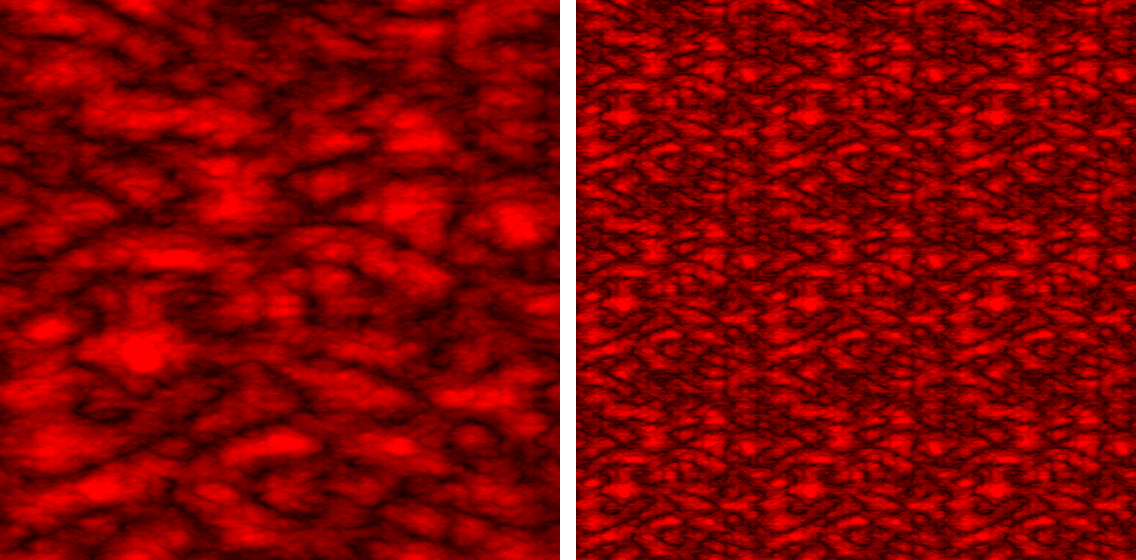
Left, the tile; right, the same tile 3 across and 3 down.
Reproduce this texture procedurally as a Shadertoy shader.

```glsl
// Seamless red turbulence: horizontally stretched glowing blobs split by dark creases.

const vec2 BASE_CELLS = vec2(6.0, 12.0);   // whole cells per tile, wider than tall
const int OCTAVES = 6;
const float GAIN = 0.55;
const float CONTRAST = 1.22;
const float BRIGHTNESS = 0.05;
const vec3 GLOW_RED = vec3(1.0, 0.0, 0.0);
const float TAU = 6.2831853;

// Integer hash of a lattice point and a seed, from 0 to 1
float hash(ivec2 cell, int seed) {
    uint h = uint(cell.x) * 374761393u + uint(cell.y) * 668265263u + uint(seed) * 982451653u;
    h = (h ^ (h >> 15)) * 2246822519u;
    h = (h ^ (h >> 13)) * 3266489917u;
    h ^= h >> 16;
    return float(h & 65535u) / 65536.0;
}

// Slope contribution of one lattice corner, wrapped at the period
float cornerSlope(vec2 cell, vec2 offset, vec2 period, int seed) {
    float angle = TAU * hash(ivec2(mod(cell, period)), seed);
    return dot(vec2(cos(angle), sin(angle)), offset);
}

// Periodic gradient noise, centred on zero
float gradientNoise(vec2 p, vec2 period, int seed) {
    vec2 cell = floor(p);
    vec2 f = p - cell;
    vec2 blend = f * f * (3.0 - 2.0 * f);
    vec2 right = vec2(1.0, 0.0);
    vec2 up = vec2(0.0, 1.0);
    float bottom = mix(cornerSlope(cell, f, period, seed),
                       cornerSlope(cell + right, f - right, period, seed), blend.x);
    float top = mix(cornerSlope(cell + up, f - up, period, seed),
                    cornerSlope(cell + 1.0, f - 1.0, period, seed), blend.x);
    return mix(bottom, top, blend.y);
}

// Folded noise octaves; the folds at zero form the dark creases
float turbulence(vec2 uv, vec2 cells, float gain) {
    float sum = 0.0;
    float amplitude = 1.0;
    for (int i = 0; i < OCTAVES; i++) {
        vec2 shift = vec2(0.37, 0.61) * float(i);
        sum += amplitude * abs(gradientNoise(uv * cells + shift, cells, i + 1));
        cells *= 2.0;
        amplitude *= gain;
    }
    return sum;
}

void mainImage(out vec4 fragColor, in vec2 fragCoord) {
    vec2 uv = fragCoord / iResolution.xy;
    float glow = turbulence(uv, BASE_CELLS, GAIN) * CONTRAST + BRIGHTNESS;
    fragColor = vec4(GLOW_RED * clamp(glow, 0.0, 1.0), 1.0);
}
```
